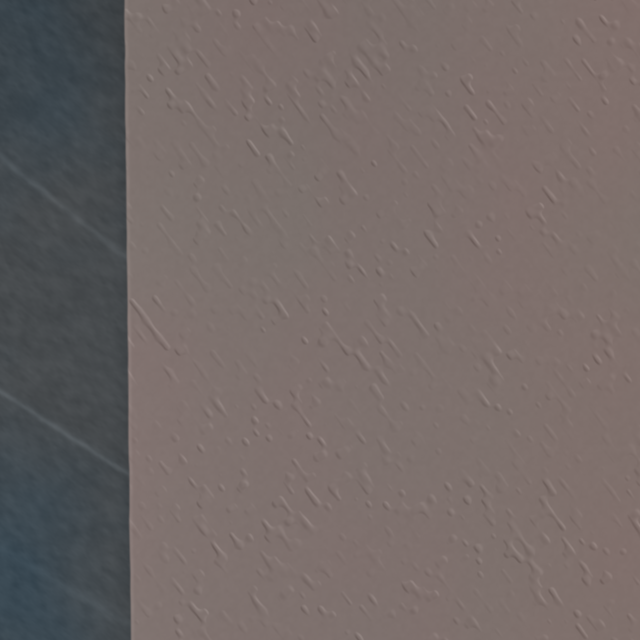
Write a three.js fragment shader that draws this texture.

```glsl
// Matte taupe wall beside a dark slate strip with faint diagonal veins.
#define WALL vec3(0.490, 0.442, 0.428)
#define SLATE_GREY vec3(0.278, 0.292, 0.302)
#define SLATE_BLUE vec3(0.225, 0.283, 0.322)
#define EDGE_BOTTOM 0.204
#define EDGE_LEAN 0.010
#define EDGE_SOFT 0.0022
#define BUMP_SCALE 95.0
#define BUMP_DEPTH 0.085
#define GRAIN 0.016
#define VEIN_WIDTH 0.0042

varying vec2 vUv;

float hash(vec2 p) {
  vec3 q = fract(vec3(p.xyx) * 0.1031);
  q += dot(q, q.yzx + 33.33);
  return fract((q.x + q.y) * q.z);
}

float noise(vec2 p) {
  vec2 cell = floor(p);
  vec2 f = fract(p);
  f = f * f * (3.0 - 2.0 * f);
  float low = mix(hash(cell), hash(cell + vec2(1.0, 0.0)), f.x);
  float high = mix(hash(cell + vec2(0.0, 1.0)), hash(cell + vec2(1.0, 1.0)), f.x);
  return mix(low, high, f.y);
}

float fbm(vec2 p) {
  float sum = 0.0;
  float gain = 0.5;
  for (int i = 0; i < 3; i++) {
    sum += gain * noise(p);
    p = p * 2.03 + 17.0;
    gain *= 0.5;
  }
  return sum / 0.875;
}

// Height of short raised marks leaning down to the right
float bumpHeight(vec2 p) {
  vec2 q = vec2(dot(p, vec2(0.8, 0.6)), dot(p, vec2(-0.6, 0.8)) * 0.6);
  return smoothstep(0.62, 1.0, noise(q * BUMP_SCALE + 40.0));
}

// Relief lit from the upper right
float relief(vec2 p) {
  vec2 lightStep = vec2(0.0022, 0.0018);
  return bumpHeight(p) - bumpHeight(p + lightStep);
}

// Soft line falling to the right from a height on the left border
float vein(vec2 p, float startY, float slope, float width) {
  float d = (p.y - startY + slope * p.x) / sqrt(1.0 + slope * slope);
  d += 0.003 * (noise(p * 45.0) - 0.5);
  return exp(-d * d / (width * width));
}

vec3 wallColor(vec2 p, float fromEdge) {
  vec3 color = WALL;
  float tint = fbm(p * vec2(5.0, 3.0) + 7.0) - 0.5;
  color += tint * vec3(0.020, -0.012, -0.004);
  color += vec3(0.010, -0.004, -0.006) * smoothstep(0.55, 1.0, p.x);
  color -= 0.012 * smoothstep(0.3, 1.0, p.y) * smoothstep(1.0, 0.45, p.x);
  color += 0.012 * exp(-fromEdge * 7.0);
  float patches = mix(0.35, 1.0, smoothstep(0.35, 0.65, noise(p * 14.0 + 3.0)));
  color += BUMP_DEPTH * patches * relief(p);
  color += GRAIN * (fbm(p * 130.0) - 0.5);
  return color;
}

vec3 slateColor(vec2 p, float fromEdge) {
  // Blue pools at the lower left and in the upper part
  float lower = smoothstep(0.42, 0.05, p.y) * smoothstep(0.21, 0.03, p.x);
  float upper = 0.55 * smoothstep(0.66, 0.86, p.y) * smoothstep(0.22, 0.05, p.x);
  float cloud = 0.5 * (fbm(p * 9.0) - 0.5);
  vec3 color = mix(SLATE_GREY, SLATE_BLUE, clamp(lower + upper + cloud, 0.0, 1.0));
  color -= 0.024 * smoothstep(0.65, 1.0, p.y);

  // Streaky stone grain
  vec2 streak = vec2(dot(p, vec2(0.64, 0.77)), dot(p, vec2(0.77, -0.64)) * 0.5);
  color += 0.055 * (fbm(streak * 110.0) - 0.5);
  color += 0.020 * (fbm(p * 24.0 + 5.0) - 0.5);

  // Pale veins
  float veins = 0.75 * vein(p, 0.755, 0.80, VEIN_WIDTH * 1.2);
  veins += vein(p, 0.389, 0.65, VEIN_WIDTH);
  veins += 0.45 * vein(p, 0.143, 0.59, VEIN_WIDTH * 1.6);
  color += veins * mix(0.55, 1.0, noise(p * 30.0)) * vec3(0.070, 0.075, 0.078);

  // Shade beside the wall
  return color - 0.028 * exp(fromEdge * 90.0);
}

void main() {
  vec2 p = vUv;
  float edge = EDGE_BOTTOM - EDGE_LEAN * p.y + 0.0014 * (noise(vec2(p.y * 38.0, 2.0)) - 0.5);
  float fromEdge = p.x - edge;
  float onWall = smoothstep(-EDGE_SOFT, EDGE_SOFT, fromEdge);
  vec3 color = mix(slateColor(p, min(fromEdge, 0.0)), wallColor(p, max(fromEdge, 0.0)), onWall);

  // Thin bright rim along the wall's border
  float rim = (fromEdge - 0.0030) / 0.0028;
  color += 0.035 * exp(-rim * rim) * mix(0.6, 1.0, noise(vec2(p.y * 60.0, 9.0)));
  gl_FragColor = vec4(color, 1.0);
}
```
